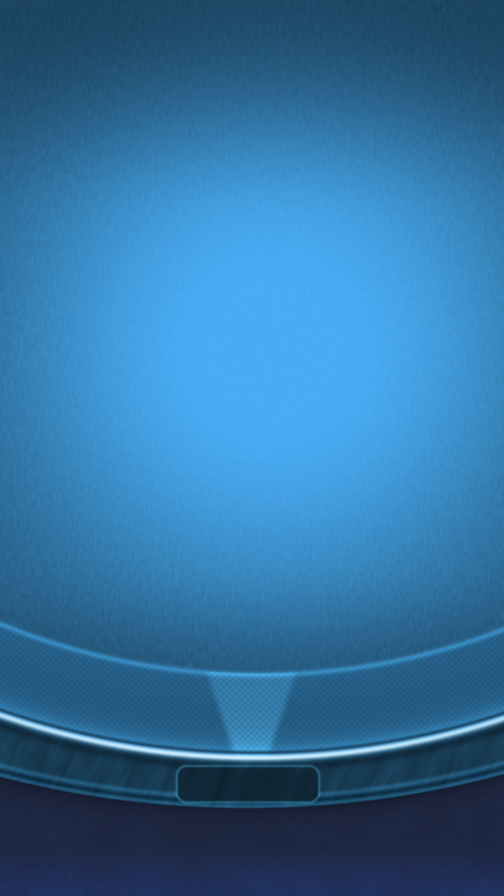
This background is drawn by a WebGL 2 fragment shader. Its source:

```glsl
#version 300 es
precision highp float;

uniform vec2 u_resolution;
out vec4 fragColor;

// Arcs: centre x, lowest y, radius, in canvas widths
#define PANEL_ARC vec3(0.514, 0.442, 1.352)
#define CHROME_ARC vec3(0.510, 0.274, 1.580)
#define OUTER_ARC vec3(0.490, 0.174, 1.960)
#define GLOW_CENTER vec2(0.545, 1.083)
#define GLOW_COLOR vec3(0.285, 0.675, 0.955)
#define WALL_COLOR vec3(0.155, 0.375, 0.530)
#define PANEL_COLOR vec3(0.135, 0.350, 0.500)
#define BAND_COLOR vec3(0.090, 0.230, 0.325)
#define FLOOR_COLOR vec3(0.120, 0.155, 0.260)
#define CHROME_COLOR vec3(0.800, 0.930, 1.000)
#define GRAIN 0.11

vec2 hashGradient(vec2 cell) {
    vec3 q = fract(cell.xyx * vec3(0.1031, 0.1030, 0.0973));
    q += dot(q, q.yzx + 33.33);
    return fract((q.xx + q.yz) * q.zy) * 2.0 - 1.0;
}

float gradientNoise(vec2 p) {
    vec2 i = floor(p), f = fract(p);
    vec2 u = f * f * (3.0 - 2.0 * f);
    float a = dot(hashGradient(i), f);
    float b = dot(hashGradient(i + vec2(1, 0)), f - vec2(1, 0));
    float c = dot(hashGradient(i + vec2(0, 1)), f - vec2(0, 1));
    float d = dot(hashGradient(i + vec2(1, 1)), f - vec2(1, 1));
    return mix(mix(a, b, u.x), mix(c, d, u.x), u.y);
}

// Positive below the arc, negative above it
float arcDistance(vec2 p, vec3 arc) {
    return length(p - vec2(arc.x, arc.y + arc.z)) - arc.z;
}

float roundedBox(vec2 p, vec2 halfSize, float radius) {
    vec2 q = abs(p) - halfSize + radius;
    return length(max(q, 0.0)) + min(max(q.x, q.y), 0.0) - radius;
}

float softLine(float d, float width) {
    return exp(-d * d / (width * width));
}

vec3 wall(vec2 p) {
    float glow = 1.0 - smoothstep(0.12, 0.80, length(p - GLOW_CENTER));
    vec3 color = mix(WALL_COLOR, GLOW_COLOR, glow);
    color *= 1.0 - 0.28 * smoothstep(1.33, 1.76, p.y);
    color *= 1.0 - 0.15 * (1.0 - smoothstep(0.42, 0.66, p.y));
    // Short upright fibres, fading inside the glow
    float fibre = gradientNoise(p * vec2(150.0, 60.0))
                + 0.7 * gradientNoise(p * vec2(260.0, 120.0) + 17.0);
    return color * (1.0 + GRAIN * fibre * (1.0 - 0.85 * glow));
}

vec3 panel(vec2 p, float top, float chrome, float aa) {
    vec3 color = PANEL_COLOR * (1.0 + 0.07 * softLine(top, 0.06));
    // Woven dots
    vec2 weave = sin(p * 520.0);
    float dots = weave.x * weave.y;
    color *= 1.0 + 0.06 * dots;
    // Light beam narrowing towards the chrome
    float rise = clamp((p.y - 0.285) / 0.157, 0.0, 1.0);
    float side = abs(p.x - 0.499) - mix(0.037, 0.090, rise);
    float beam = 1.0 - smoothstep(-0.012, 0.006 + aa, side);
    color += vec3(0.09, 0.17, 0.20) * beam * (1.0 - 0.45 * rise) * (1.0 + 0.12 * dots);
    return color + vec3(0.07, 0.16, 0.21) * exp(min(chrome + 0.012, 0.0) / 0.018);
}

vec3 band(vec2 p, float chrome, float outer, float aa) {
    // Leaning streaks
    float streak = gradientNoise(vec2(p.x * 34.0 - p.y * 15.0, p.y * 9.0 + p.x * 4.0));
    float fine = gradientNoise(vec2(p.x * 110.0 - p.y * 55.0, p.y * 25.0));
    vec3 color = BAND_COLOR * (1.0 + 0.25 * streak + 0.16 * fine);
    color *= 1.0 - 0.40 * softLine(chrome - 0.016, 0.010);
    // Ridges along the lower rim
    color += vec3(0.05, 0.13, 0.17) * softLine(outer + 0.022, 0.005);
    color -= 0.05 * softLine(outer + 0.012, 0.004);
    color += vec3(0.04, 0.12, 0.16) * softLine(outer + 0.004, 0.004);
    // Recessed plate
    float plate = roundedBox(p - vec2(0.492, 0.222), vec2(0.141, 0.036), 0.020);
    vec3 inset = vec3(0.06, 0.15, 0.21) * (1.0 + 0.25 * streak + 0.15 * fine);
    color = mix(color, inset, 1.0 - smoothstep(-aa, aa, plate));
    return color + vec3(0.08, 0.19, 0.23) * softLine(plate, 0.0028);
}

vec3 ground(vec2 p, float outer) {
    vec3 color = mix(vec3(0.125, 0.190, 0.365), FLOOR_COLOR, smoothstep(0.0, 0.11, p.y));
    color *= 1.0 + 0.08 * gradientNoise(p * 90.0) + 0.08 * gradientNoise(p * 12.0);
    return color * (1.0 - 0.30 * exp(-max(outer, 0.0) / 0.018));
}

void main() {
    vec2 p = gl_FragCoord.xy / u_resolution.x;
    float aa = 1.0 / u_resolution.x;
    float top = arcDistance(p, PANEL_ARC);
    float chrome = arcDistance(p, CHROME_ARC);
    float outer = arcDistance(p, OUTER_ARC);

    // Layers from the wall down to the ground
    vec3 color = wall(p);
    color = mix(color, panel(p, top, chrome, aa), smoothstep(-aa, aa, top));
    color += vec3(0.07, 0.17, 0.22) * softLine(top - 0.003, 0.006);
    color = mix(color, band(p, chrome, outer, aa), smoothstep(-aa, aa, chrome));
    color = mix(color, ground(p, outer), smoothstep(-aa, aa, outer));

    // Chrome strip with a dark groove above it
    color = mix(color, vec3(0.05, 0.14, 0.22), 0.85 * softLine(chrome + 0.010, 0.0045));
    color += vec3(0.05, 0.16, 0.23) * softLine(chrome, 0.013);
    float shine = 0.80 + 0.20 * softLine(p.x - 0.45, 0.40);
    color = mix(color, CHROME_COLOR, shine * softLine(chrome, 0.0055));
    fragColor = vec4(color, 1.0);
}
```
